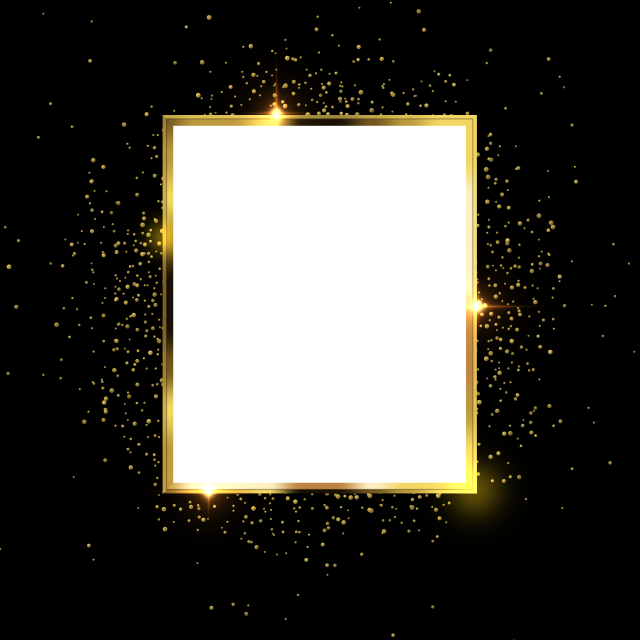
Reproduce this background procedurally as a Shadertoy shader.

```glsl
// A white panel in a bevelled gold frame on black, ringed by gold beads.
// The frame blends colour stops along each mitred side; the beads are jittered
// cells thinned by a radial density; additive flares light the frame edges.

const vec2 CENTRE = vec2(0.4995, 0.5247);
const vec2 FRAME_HALF = vec2(0.2455, 0.2957);
const float FRAME_WIDTH = 0.0168;
const float RIM_WIDTH = 0.0062;

const float BEAD_MIN = 0.0015;
const float BEAD_MAX = 0.0037;
const float BEAD_AMOUNT = 0.68;
const float STRAY_AMOUNT = 0.022;
const int BEAD_LAYERS = 3;

const vec3 DARK = vec3(0.09, 0.06, 0.01);
const vec3 BRONZE = vec3(0.45, 0.34, 0.12);
const vec3 COPPER = vec3(0.74, 0.52, 0.26);
const vec3 GOLD = vec3(0.74, 0.60, 0.24);
const vec3 YELLOW = vec3(0.95, 0.84, 0.38);
const vec3 CREAM = vec3(0.99, 0.94, 0.76);
const vec3 WARM_LIGHT = vec3(1.0, 0.55, 0.14);
const vec3 LEMON_LIGHT = vec3(0.75, 0.62, 0.06);

// Evenly spaced stops, running left to right or bottom to top
const int STOPS = 10;
const vec3 LEFT_METAL[STOPS] = vec3[STOPS](GOLD, GOLD, YELLOW, BRONZE, DARK,
    DARK, BRONZE, YELLOW, GOLD, BRONZE);
const vec3 RIGHT_METAL[STOPS] = vec3[STOPS](YELLOW, YELLOW, GOLD, COPPER, COPPER,
    CREAM, CREAM, CREAM, YELLOW, YELLOW);
const vec3 TOP_METAL[STOPS] = vec3[STOPS](BRONZE, GOLD, GOLD, YELLOW, DARK,
    DARK, BRONZE, GOLD, YELLOW, YELLOW);
const vec3 BOTTOM_METAL[STOPS] = vec3[STOPS](GOLD, CREAM, CREAM, CREAM, COPPER,
    COPPER, CREAM, YELLOW, YELLOW, YELLOW);

vec3 hash3(vec2 p) {
    vec3 h = fract(p.xyx * vec3(0.1031, 0.1030, 0.0973));
    h += dot(h, h.yxz + 33.33);
    return fract((h.xxy + h.yzz) * h.zyx);
}

float valueNoise(vec2 p) {
    vec2 i = floor(p), f = fract(p);
    f = f * f * (3.0 - 2.0 * f);
    return mix(mix(hash3(i).x, hash3(i + vec2(1, 0)).x, f.x),
               mix(hash3(i + vec2(0, 1)).x, hash3(i + vec2(1, 1)).x, f.x), f.y);
}

vec3 ramp(vec3 stops[STOPS], float t) {
    float s = clamp(t, 0.0, 1.0) * float(STOPS - 1);
    int i = min(int(s), STOPS - 2);
    return mix(stops[i], stops[i + 1], smoothstep(0.0, 1.0, s - float(i)));
}

// Chance of a bead at p, measured from the centre of the frame
float beadDensity(vec2 p) {
    float r = length(p) + 0.06 * max(p.x, 0.0);
    float ring = 1.0 - smoothstep(0.30, 0.445, r);
    float clumps = mix(0.45, 1.2, valueNoise(p * 14.0 + 40.0));
    return BEAD_AMOUNT * ring * clumps + STRAY_AMOUNT * (1.0 - smoothstep(0.45, 0.68, r));
}

vec3 addBeads(vec3 colour, vec2 p, float pixel) {
    for (int layer = 0; layer < BEAD_LAYERS; layer++) {
        float k = float(layer);
        float cells = 46.0 + 7.0 * k;
        vec2 grid = (p + 2.0) * cells + 0.37 * k;
        vec2 id = floor(grid);
        vec3 rnd = hash3(id + 151.0 * k);
        vec3 traits = hash3(id + 151.0 * k + 71.0);
        vec2 offset = (fract(grid) - mix(vec2(0.22), vec2(0.78), rnd.xy)) / cells;
        float radius = mix(BEAD_MIN, BEAD_MAX, traits.x * traits.x);
        float present = step(rnd.z, beadDensity(p - offset));
        float cover = 1.0 - smoothstep(-0.7 * pixel, 0.7 * pixel, length(offset) - radius);
        // Lit from the upper left
        float light = dot(offset / radius, vec2(-0.45, 0.6)) * 0.5 + 0.62;
        vec3 bead = mix(BRONZE * 0.7, YELLOW, clamp(light, 0.0, 1.0));
        colour = mix(colour, bead * mix(0.75, 1.05, traits.y), cover * present);
    }
    return colour;
}

vec3 frameMetal(vec2 p, float edge, float pixel) {
    vec2 t = 0.5 + 0.5 * p / FRAME_HALF;
    vec2 q = abs(p) - FRAME_HALF;
    bool upright = q.x > q.y;
    float along = upright ? t.y : t.x;
    vec3 face, rim;
    if (upright) {
        face = p.x < 0.0 ? ramp(LEFT_METAL, along) : ramp(RIGHT_METAL, along);
        rim = p.x < 0.0 ? mix(face, GOLD, 0.6) : mix(face, YELLOW, 0.65);
    } else {
        face = p.y < 0.0 ? ramp(BOTTOM_METAL, along) : ramp(TOP_METAL, along);
        rim = p.y < 0.0 ? ramp(TOP_METAL, along) : mix(face, YELLOW, 0.6);
    }
    float crease = exp(-pow((edge + RIM_WIDTH) / 0.0011, 2.0));
    vec3 metal = mix(face, rim, smoothstep(-pixel, pixel, edge + RIM_WIDTH));
    return metal * (1.0 - 0.3 * crease);
}

// Round halo, hot core and a tapered ray along each axis
vec3 flare(vec2 d, vec2 rayLength) {
    float r = length(d);
    vec2 reach = max(1.0 - abs(d) / rayLength, 0.0);
    vec2 thin = exp(-abs(d.yx) / (0.0005 + 0.0025 * reach));
    float rays = dot(reach * reach, thin);
    return WARM_LIGHT * (0.65 * exp(-r / 0.019) + 0.8 * rays)
         + CREAM * 0.9 * exp(-r * r / 0.00007);
}

vec3 halo(vec2 d, float size) {
    return LEMON_LIGHT * exp(-dot(d, d) / (size * size));
}

void mainImage(out vec4 fragColor, in vec2 fragCoord) {
    float pixel = 1.0 / min(iResolution.x, iResolution.y);
    vec2 uv = (fragCoord - 0.5 * iResolution.xy) * pixel + 0.5;
    vec2 p = uv - CENTRE;
    vec2 q = abs(p) - FRAME_HALF;
    float edge = max(q.x, q.y);

    // Beads, then the frame over them
    vec3 colour = addBeads(vec3(0.0), p, pixel);
    float inFrame = 1.0 - smoothstep(-0.5 * pixel, 0.5 * pixel, edge);
    colour = mix(colour, frameMetal(p, edge, pixel), inFrame);

    // Lights on the frame edges
    colour += flare(uv - vec2(0.432, 0.823), vec2(0.07, 0.10));
    colour += flare(uv - vec2(0.747, 0.521), vec2(0.12, 0.06));
    colour += flare(uv - vec2(0.326, 0.232), vec2(0.11, 0.05));
    colour += 0.6 * halo(uv - vec2(0.256, 0.629), 0.025);
    colour += 0.5 * halo(uv - vec2(0.742, 0.235), 0.042);

    // Blank panel
    float inPanel = 1.0 - smoothstep(-0.5 * pixel, 0.5 * pixel, edge + FRAME_WIDTH);
    colour = mix(colour, vec3(1.0), inPanel);
    fragColor = vec4(clamp(colour, 0.0, 1.0), 1.0);
}
```
